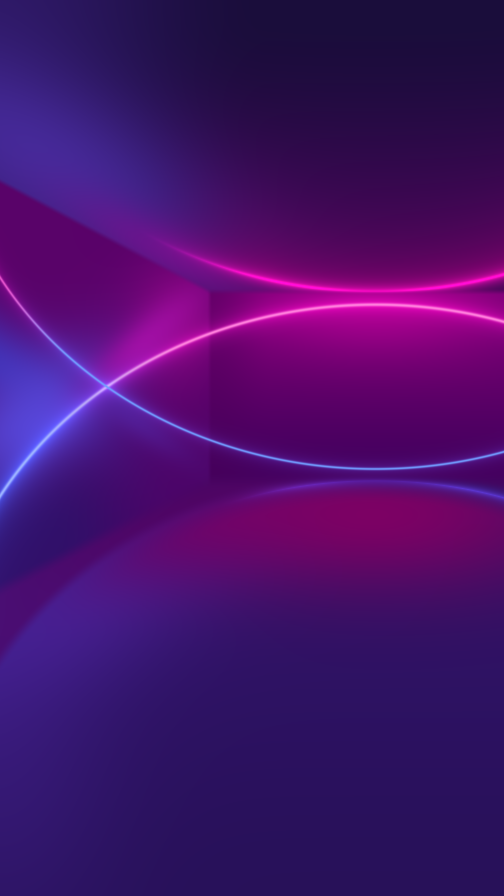
Write a Shadertoy shader that draws this background.

```glsl
// Two crossing neon arcs in a dim violet room, with soft reflections on ceiling and floor.
#define ARC_X 0.419
#define ARC_RADII vec2(0.482, 0.423)
#define CORNER_X 0.234
#define CEILING_Y 0.6745
#define FLOOR_Y 0.4635
#define UPPER_Y 0.660
#define LOWER_Y 0.4766
#define PINK vec3(1.0, 0.08, 0.70)
#define BLUE vec3(0.28, 0.52, 1.0)

// Soft elliptical light, rotated by an angle
float blob(vec2 p, vec2 center, vec2 radius, float angle) {
    vec2 q = p - center;
    float c = cos(angle), s = sin(angle);
    q = vec2(c * q.x + s * q.y, c * q.y - s * q.x) / radius;
    return exp(-dot(q, q));
}

// Signed distance to an elliptic arc; bend is +1 for a bowl, -1 for a dome
float arcDistance(vec2 p, float apexY, float bend) {
    float x = (p.x - ARC_X) / ARC_RADII.x;
    float root = sqrt(max(1.0 - x * x, 0.02));
    float slope = ARC_RADII.y * x / (ARC_RADII.x * root);
    float y = apexY + bend * ARC_RADII.y * (1.0 - root);
    return (p.y - y) / sqrt(1.0 + slope * slope);
}

float glowLine(float d, float width) {
    float w = max(width, 0.6 / iResolution.y);
    return exp(-d * d / (w * w));
}

vec3 ceilingColor(vec2 p) {
    vec3 col = mix(vec3(0.19, 0.03, 0.30), vec3(0.10, 0.05, 0.23), smoothstep(0.74, 0.98, p.y));
    col = mix(col, vec3(0.19, 0.10, 0.42), 0.85 * smoothstep(0.30, 0.0, p.x));
    col = mix(col, vec3(0.28, 0.17, 0.62), 0.9 * blob(p, vec2(0.05, 0.825), vec2(0.22, 0.085), -0.5));
    col = mix(col, vec3(0.50, 0.06, 0.58), 0.7 * blob(p, vec2(0.19, 0.715), vec2(0.12, 0.032), -0.5));
    // Reflected arc, with a long fade above and a short one below
    float d = arcDistance(p, CEILING_Y, 1.0);
    float reach = smoothstep(0.15, 0.31, p.x);
    float fade = d > 0.0 ? exp(-d / 0.055) : exp(d / 0.010);
    col = mix(col, vec3(0.56, 0.0, 0.45), 0.85 * reach * fade);
    col += PINK * reach * (0.42 * exp(-abs(d) / 0.006) + 0.2 * glowLine(d, 0.002));
    return col;
}

vec3 floorColor(vec2 p) {
    vec3 col = mix(vec3(0.155, 0.065, 0.35), vec3(0.18, 0.07, 0.39), smoothstep(0.0, 0.3, p.y));
    col = mix(col, vec3(0.23, 0.11, 0.50), 0.7 * blob(p, vec2(0.0, 0.18), vec2(0.13, 0.22), 0.0));
    col = mix(col, vec3(0.28, 0.13, 0.59), 0.9 * blob(p, vec2(0.07, 0.325), vec2(0.22, 0.09), 0.45));
    col = mix(col, vec3(0.38, 0.02, 0.43), 0.85 * blob(p, vec2(0.25, 0.42), vec2(0.16, 0.055), 0.3));
    // Magenta pool under the reflected dome
    float d = arcDistance(p, FLOOR_Y, -1.0);
    float pool = blob(p, vec2(0.42, 0.425), vec2(0.24, 0.085), 0.0);
    col = mix(col, vec3(0.50, 0.0, 0.39), 0.95 * pool * smoothstep(0.012, -0.025, d));
    col = mix(col, vec3(0.30, 0.0, 0.36), 0.6 * smoothstep(0.0, 0.015, d));
    col += vec3(0.12, 0.15, 0.42) * exp(-abs(d) / 0.004) * smoothstep(0.24, 0.38, p.x);
    return col;
}

vec3 backWallColor(vec2 p) {
    vec3 col = mix(vec3(0.27, 0.0, 0.37), vec3(0.38, 0.0, 0.41), smoothstep(0.47, 0.60, p.y));
    col = mix(col, vec3(0.68, 0.0, 0.57), 0.9 * blob(p, vec2(0.42, 0.655), vec2(0.17, 0.055), 0.0));
    return mix(col, vec3(0.28, 0.0, 0.34), 0.35 * smoothstep(0.07, 0.0, p.x - CORNER_X));
}

vec3 leftWallColor(vec2 p) {
    vec3 col = mix(vec3(0.19, 0.06, 0.41), vec3(0.35, 0.01, 0.41), smoothstep(0.40, 0.62, p.y));
    col = mix(col, vec3(0.33, 0.0, 0.40), smoothstep(0.06, 0.20, p.x) * 0.7);
    col = mix(col, vec3(0.57, 0.02, 0.52), 0.8 * blob(p, vec2(0.20, 0.645), vec2(0.06, 0.075), -0.2));
    // Beams spreading out of the crossing
    col = mix(col, vec3(0.24, 0.20, 0.72), 0.9 * blob(p, vec2(-0.01, 0.60), vec2(0.13, 0.045), -0.6));
    col = mix(col, vec3(0.33, 0.25, 0.80), 0.9 * blob(p, vec2(0.03, 0.535), vec2(0.11, 0.055), 0.6));
    col = mix(col, vec3(0.65, 0.06, 0.66), 0.8 * blob(p, vec2(0.16, 0.62), vec2(0.075, 0.022), 0.7));
    col = mix(col, vec3(0.32, 0.13, 0.62), 0.7 * blob(p, vec2(0.145, 0.535), vec2(0.07, 0.018), -0.6));
    return col;
}

void mainImage(out vec4 fragColor, in vec2 fragCoord) {
    vec2 p = fragCoord / iResolution.y;

    // Room surfaces; the side edges slope away from the corner
    float side = max(CORNER_X - p.x, 0.0);
    float ceilingEdge = p.y - (CEILING_Y + 0.527 * side);
    float floorEdge = FLOOR_Y - 0.517 * side - p.y;
    vec3 col = mix(leftWallColor(p), backWallColor(p), smoothstep(-0.003, 0.003, p.x - CORNER_X));
    col = mix(col, ceilingColor(p), smoothstep(-0.004, 0.004, ceilingEdge));
    col = mix(col, floorColor(p), smoothstep(-0.010, 0.010, floorEdge));

    // Dome arc: blue at the left, pink over the rest
    float upper = arcDistance(p, UPPER_Y, -1.0);
    vec3 upperTint = mix(vec3(0.15, 0.52, 1.0), PINK, smoothstep(0.03, 0.22, p.x));
    col += upperTint * (0.32 * exp(-abs(upper) / 0.008) + 0.16 * exp(-abs(upper) / 0.03) * smoothstep(0.14, 0.0, p.x));
    col = mix(col, mix(upperTint, vec3(1.0, 0.85, 1.0), 0.55), glowLine(upper, 0.0019));

    // Bowl arc: pink at the left, blue over the rest
    float lower = arcDistance(p, LOWER_Y, 1.0);
    vec3 lowerTint = mix(PINK, BLUE, smoothstep(0.0, 0.08, p.x));
    col += lowerTint * 0.20 * exp(-abs(lower) / 0.006);
    col = mix(col, mix(lowerTint, vec3(0.75, 0.8, 1.0), 0.35), 0.95 * glowLine(lower, 0.0014));

    fragColor = vec4(clamp(col, 0.0, 1.0), 1.0);
}
```
